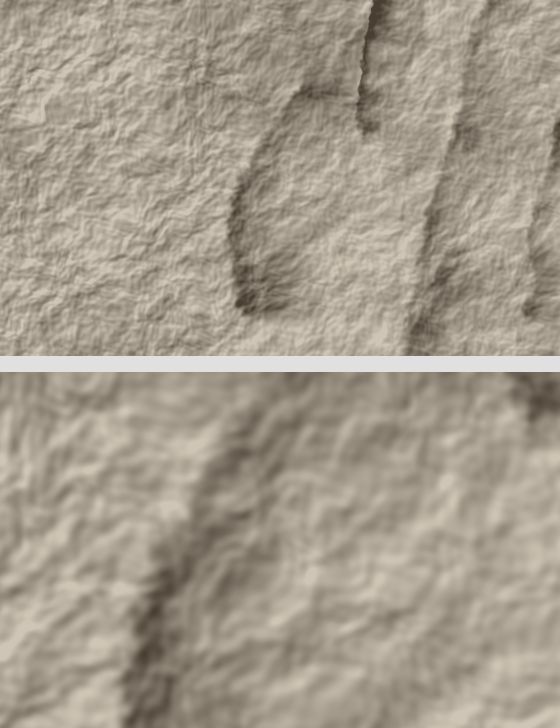
Top: the whole. Bottom: its middle third, enlarged.
A Shadertoy shader for this texture:

```glsl
#define SHADE_COLOR vec3(0.41, 0.37, 0.32)
#define LIT_COLOR vec3(0.77, 0.73, 0.67)
#define BASE_TONE 0.68
#define GRAIN_SCALE 19.0
#define GRAIN_CONTRAST 0.95
#define GRAIN_ANGLE 0.6
#define PIT_CONTRAST 0.2
#define STAIN_CONTRAST 0.64
#define LEDGE_DEPTH 0.95
#define LIGHT_STEP vec2(-0.006, 0.007)

float hash(vec2 p) {
    return fract(sin(dot(p, vec2(127.1, 311.7))) * 43758.5453);
}

float noise(vec2 p) {
    vec2 cell = floor(p), f = fract(p);
    f = f * f * (3.0 - 2.0 * f);
    float low = mix(hash(cell), hash(cell + vec2(1, 0)), f.x);
    float high = mix(hash(cell + vec2(0, 1)), hash(cell + vec2(1, 1)), f.x);
    return mix(low, high, f.y);
}

// Slope of a random direction at a lattice corner
float cornerSlope(vec2 cell, vec2 offset, vec2 corner) {
    float angle = 6.2832 * hash(cell + corner);
    return dot(vec2(cos(angle), sin(angle)), offset - corner);
}

float gradientNoise(vec2 p) {
    vec2 cell = floor(p), f = fract(p);
    vec2 s = f * f * f * (f * (f * 6.0 - 15.0) + 10.0);
    float low = mix(cornerSlope(cell, f, vec2(0, 0)), cornerSlope(cell, f, vec2(1, 0)), s.x);
    float high = mix(cornerSlope(cell, f, vec2(0, 1)), cornerSlope(cell, f, vec2(1, 1)), s.x);
    return mix(low, high, s.y);
}

// Turns the axes, so that x runs along the given angle
mat2 turnAxes(float a) {
    return mat2(cos(a), -sin(a), sin(a), cos(a));
}

// Height of the rough surface, its lumps stretched along GRAIN_ANGLE
float rockHeight(vec2 p) {
    p += 0.03 * (vec2(noise(p * 8.0), noise(p * 8.0 + 31.0)) - 0.5);
    p += 0.012 * (vec2(noise(p * 27.0), noise(p * 27.0 + 13.0)) - 0.5);
    vec2 q = turnAxes(GRAIN_ANGLE) * p;
    q = vec2(q.x * 0.85, q.y) * GRAIN_SCALE;
    float height = 0.0, amplitude = 1.0;
    for (int i = 0; i < 3; i++) {
        height += amplitude * gradientNoise(q + 17.0 * float(i));
        q = turnAxes(0.35) * q * 2.03;
        amplitude *= 0.54;
    }
    return height;
}

// A broken edge near x = edge: bright lip on its left, shadow on its right
float ledge(vec2 p, float edge, vec2 span, float width) {
    float seed = width * 371.0 + span.x * 53.0;
    float wobble = 0.05 * (noise(vec2(seed, p.y * 5.0)) - 0.5)
                 + 0.02 * (noise(vec2(seed, p.y * 15.0)) - 0.5)
                 + 0.013 * gradientNoise(p * 33.0)
                 + 0.008 * gradientNoise(p * 71.0);
    float d = p.x - edge - wobble;
    float softness = mix(0.005, 0.028, noise(vec2(p.y * 8.0, seed + 4.0)));
    float side = smoothstep(-softness, softness, d);
    float reach = width * mix(0.5, 1.9, noise(vec2(p.y * 9.0, seed)));
    reach *= mix(0.5, 1.5, noise(p * 22.0));
    float shadow = side * exp(-max(d, 0.0) / reach);
    float lip = (1.0 - side) * exp(min(d, 0.0) / 0.03);
    float fade = smoothstep(span.x - 0.02, span.x + 0.03, p.y)
               * (1.0 - smoothstep(span.y - 0.03, span.y + 0.02, p.y));
    fade *= mix(0.3, 1.2, noise(vec2(p.y * 10.0, seed + 9.0)));
    return fade * (0.17 * lip - shadow);
}

float ledges(vec2 p) {
    float bow = p.y - 0.3;
    float tone = ledge(p, 0.65 + 0.9 * bow * bow, vec2(0.1, 0.77), 0.065);
    tone += ledge(p, 0.92 + 0.13 * p.y, vec2(0.6, 1.1), 0.028);
    tone += 0.7 * ledge(p, 0.42 + 0.65 * p.y, vec2(0.78, 1.1), 0.045);
    tone += ledge(p, 1.13 + 0.22 * p.y, vec2(-0.1, 1.1), 0.035);
    tone += 0.8 * ledge(p, 1.15 + 0.4 * p.y, vec2(-0.1, 0.32), 0.08);
    tone += ledge(p, 1.44 + 0.17 * p.y, vec2(0.1, 0.68), 0.04);
    tone += 1.5 * ledge(p, 0.70 + 1.2 * p.y, vec2(0.56, 0.635), 0.02);
    tone += 0.6 * ledge(p, 0.785, vec2(0.9, 1.1), 0.05);
    return tone;
}

void mainImage(out vec4 fragColor, in vec2 fragCoord) {
    vec2 p = fragCoord / iResolution.y;

    // Side-lit grain with darker pits, calmer on the split faces to the right
    float relief = rockHeight(p - LIGHT_STEP * 0.5) - rockHeight(p + LIGHT_STEP * 0.5);
    float grain = GRAIN_CONTRAST * relief + PIT_CONTRAST * rockHeight(p);
    grain *= mix(1.0, 0.78, smoothstep(0.6, 0.8, p.x));

    // Broad weathering
    float stain = 0.55 * noise(p * 4.0 + 5.0) + 0.45 * noise(turnAxes(0.6) * p * 11.0) - 0.5;

    float tone = BASE_TONE + grain + STAIN_CONTRAST * stain + LEDGE_DEPTH * ledges(p);
    vec3 color = mix(SHADE_COLOR, LIT_COLOR, clamp(tone, -0.35, 1.12));
    fragColor = vec4(color, 1.0);
}
```
